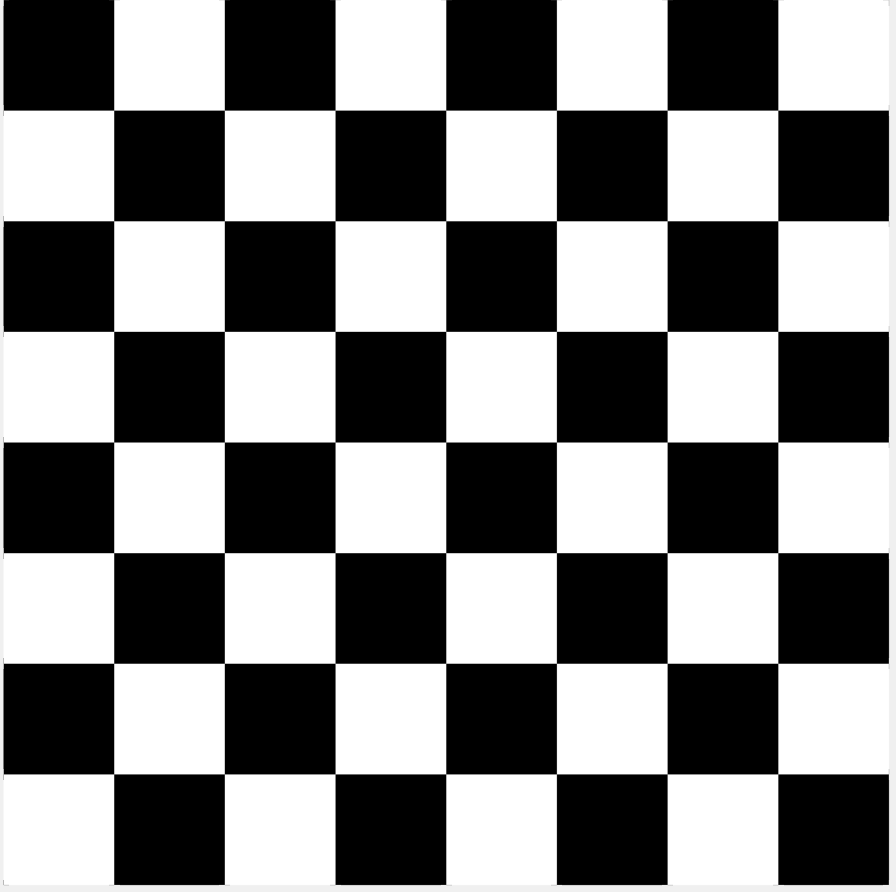
Write a Shadertoy shader that draws this pattern.

```glsl
// Black and white checkerboard of eight by eight squares in a thin pale grey frame.
#define SQUARES 8.0
#define BOARD_MIN vec2(0.0039, 0.0078)
#define BOARD_MAX vec2(0.9922, 1.0)
#define DARK vec3(0.0)
#define LIGHT vec3(1.0)
#define FRAME vec3(0.94)
#define EDGE_PIXELS 1.2

// Alternates between -1 and +1 in each unit cell, with soft transitions.
vec2 squareWave(vec2 p, vec2 blur) {
    vec2 toEdge = 0.5 - abs(fract(p) - 0.5);
    vec2 parity = 1.0 - 2.0 * mod(floor(p), 2.0);
    return parity * clamp(2.0 * toEdge / blur, 0.0, 1.0);
}

// Soft coverage of the board rectangle; its top is flush with the canvas.
float boardMask(vec2 uv, vec2 blur) {
    vec2 low = clamp((uv - BOARD_MIN) / blur + 0.5, 0.0, 1.0);
    float right = clamp((BOARD_MAX.x - uv.x) / blur.x + 0.5, 0.0, 1.0);
    return low.x * low.y * right;
}

void mainImage(out vec4 fragColor, in vec2 fragCoord) {
    vec2 uv = fragCoord / iResolution.xy;
    vec2 blur = EDGE_PIXELS / iResolution.xy;

    // Cell coordinates, counted from the upper left corner of the board.
    vec2 cellSize = (BOARD_MAX - BOARD_MIN) / SQUARES;
    vec2 cell = vec2(uv.x - BOARD_MIN.x, BOARD_MAX.y - uv.y) / cellSize;

    // The product of both waves gives the checks.
    vec2 wave = squareWave(cell, blur / cellSize);
    vec3 checks = mix(LIGHT, DARK, 0.5 + 0.5 * wave.x * wave.y);

    // Outer frame on the left, right and bottom; inside it the checks.
    // Extending the first and last cells keeps the outer edges crisp.
    vec2 inner = clamp(floor(cell), 0.0, SQUARES - 1.0);
    bool dark = mod(inner.x + inner.y, 2.0) < 0.5;
    vec2 border = min(cell, SQUARES - cell);
    vec2 nearRim = step(border, 2.0 * blur / cellSize);
    vec2 cellEdge = 0.5 - abs(fract(cell) - 0.5);
    bool plainRim = (nearRim.x > 0.5 && cellEdge.y > 0.05)
                 || (nearRim.y > 0.5 && cellEdge.x > 0.05);
    if (plainRim) checks = dark ? DARK : LIGHT;

    fragColor = vec4(mix(FRAME, checks, boardMask(uv, blur)), 1.0);
}
```
